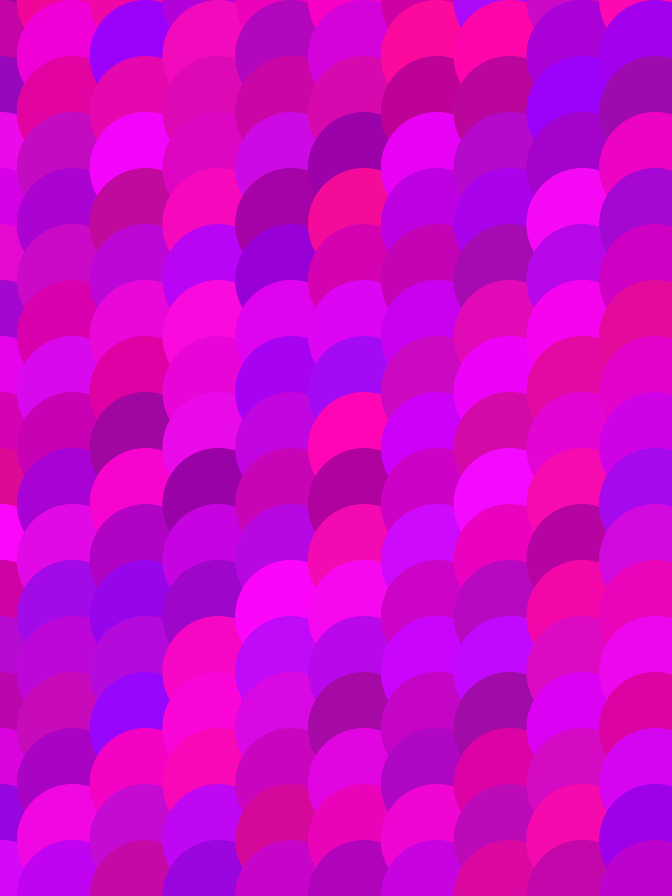
Give the GLSL for this pattern, as a Shadertoy shader.

```glsl
// Overlapping flat discs in magenta, violet and pink, stacked like fish scales.
// Each pixel paints only the nearby discs, back to front: columns run left to
// right, and inside a column the lower discs lie over the higher ones.

#define ROWS 16.0           // discs down the canvas; one radius apart
#define COLUMN_STEP 1.3     // distance between columns, in radii
#define CHANNEL_FLOOR 0.59  // darkest red or blue value
#define GREEN_MAX 0.045     // slight random green
#define EDGE_PIXELS 1.0     // width of the smoothed rim

// Three random values in 0..1 for a grid cell
vec3 hash32(vec2 cell) {
    vec3 p = fract(vec3(cell.xyx) * vec3(0.1031, 0.1030, 0.0973));
    p += dot(p, p.yxz + 33.33);
    return fract((p.xxy + p.yzz) * p.zyx);
}

// Red and blue vary independently, giving violet, magenta, pink and plum
vec3 discColor(vec2 cell) {
    vec3 h = hash32(cell + 17.0);
    return vec3(mix(CHANNEL_FLOOR, 1.0, h.x),
                GREEN_MAX * h.y,
                mix(CHANNEL_FLOOR, 1.0, h.z));
}

// Coverage of a unit disc with a smooth rim
float discMask(vec2 offset, float rim) {
    return 1.0 - smoothstep(-0.5 * rim, 0.5 * rim, length(offset) - 1.0);
}

void mainImage(out vec4 fragColor, in vec2 fragCoord) {
    // One unit is one disc radius
    vec2 p = fragCoord / iResolution.y * ROWS;
    float rim = EDGE_PIXELS * ROWS / iResolution.y;
    vec2 spacing = vec2(COLUMN_STEP, 1.0);
    vec2 base = floor(p / spacing);

    // Paint neighbouring discs from back to front
    vec3 color = discColor(base + vec2(0.0, 1.0));
    for (int column = 0; column <= 1; column++) {
        for (int row = 1; row >= -1; row--) {
            vec2 cell = base + vec2(column, row);
            float mask = discMask(p - cell * spacing, rim);
            color = mix(color, discColor(cell), mask);
        }
    }
    fragColor = vec4(color, 1.0);
}
```
